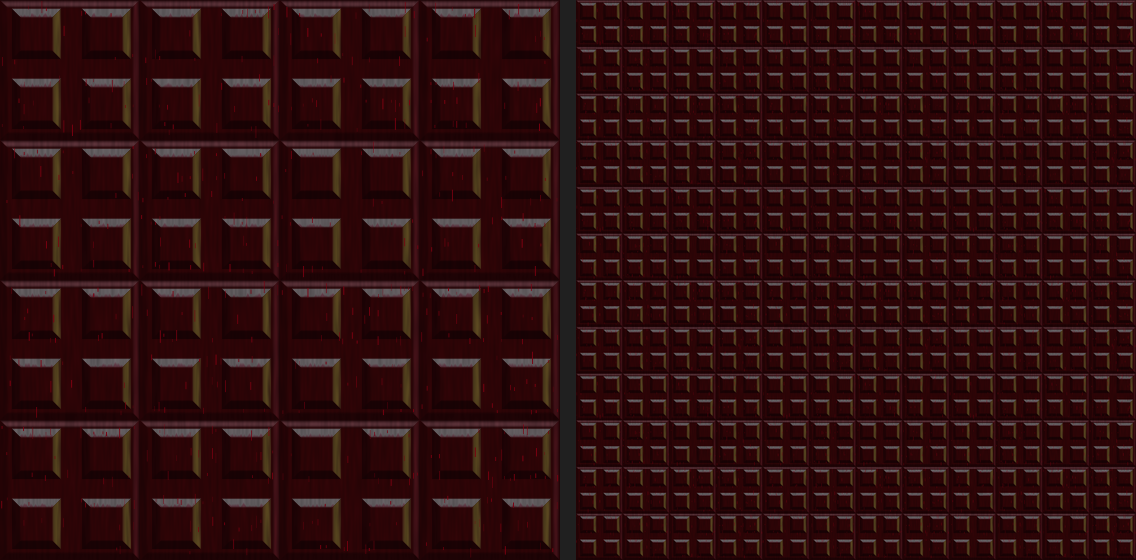
Left: one tile. Right: repeated 3 by 3.
This pattern is drawn by a Shadertoy shader. Its source:

```glsl
// Dark lacquered panels with raised bevelled studs and fine vertical scratches.

const float PANELS = 4.0;               // panels across and down
const float STUDS = 8.0;                // studs across and down
const vec2 STUD_CENTRE = vec2(0.521, 0.516);
const vec2 STUD_HALF = vec2(0.350, 0.360);
const float STUD_BEVEL = 0.128;         // in stud cells
const float RIM_BEVEL = 0.060;          // in panels
const vec2 GRAIN_CELLS = vec2(192.0, 18.0);
const float GRAIN_DEPTH = 0.22;
const vec2 SCRATCH_CELLS = vec2(128.0, 24.0);
const float SCRATCH_CHANCE = 0.17;

const vec3 BASE = vec3(0.172, 0.016, 0.024);
const vec3 SHADOW = vec3(0.095, 0.008, 0.016);
const vec3 SILVER = vec3(0.375, 0.355, 0.365);
const vec3 MAUVE = vec3(0.340, 0.200, 0.245);
const vec3 OLIVE = vec3(0.320, 0.255, 0.115);
const vec3 OLIVE_EDGE = vec3(0.235, 0.130, 0.080);
const vec3 RIM_LIGHT = vec3(0.330, 0.180, 0.205);
const vec3 RIM_SIDE = vec3(0.255, 0.065, 0.090);
const vec3 SCRATCH = vec3(0.480, 0.000, 0.060);

vec3 hash3(vec2 p) {
    vec3 q = fract(p.xyx * vec3(0.1031, 0.1030, 0.0973));
    q += dot(q, q.yxz + 33.33);
    return fract((q.xxy + q.yzz) * q.zyx);
}

float cornerSlope(vec2 cell, vec2 offset, vec2 period) {
    float angle = 6.28319 * hash3(mod(cell, period) + 7.0).x;
    return dot(vec2(cos(angle), sin(angle)), offset);
}

// Gradient noise that wraps after a whole number of cells
float gradientNoise(vec2 p, vec2 period) {
    vec2 i = floor(p), f = fract(p), e = vec2(1.0, 0.0);
    vec2 u = f * f * f * (f * (f * 6.0 - 15.0) + 10.0);
    float low = mix(cornerSlope(i, f, period), cornerSlope(i + e, f - e, period), u.x);
    float high = mix(cornerSlope(i + e.yx, f - e.yx, period),
                     cornerSlope(i + 1.0, f - 1.0, period), u.x);
    return mix(low, high, u.y);
}

// Distance inwards from the top, right, bottom and left sides
vec4 sideDistances(vec2 p, vec2 halfSize) {
    return vec4(halfSize.yx - p.yx, halfSize.yx + p.yx);
}

// Coverage of the four mitred bevel faces
vec4 bevelFaces(vec4 d, float width, float soft, float aa) {
    vec4 others = min(min(d.yzwx, d.zwxy), d.wxyz);
    float nearest = min(d.x, others.x);
    float inside = smoothstep(-aa, aa, nearest);
    vec4 mitre = smoothstep(-aa, aa, others - d);
    return inside * mitre * (1.0 - smoothstep(width - soft, width + aa, d));
}

vec3 drawRim(vec3 col, vec2 uv, float pixel) {
    vec4 d = sideDistances(fract(uv * PANELS) - 0.5, vec2(0.5));
    vec4 face = bevelFaces(d, RIM_BEVEL, 0.02, 0.7 * PANELS * pixel);
    vec4 ridge = sin(3.14159 * clamp(d / RIM_BEVEL, 0.0, 1.0));
    col = mix(col, SHADOW, 0.75 * face.z + 0.5 * face.w);
    col = mix(col, mix(SHADOW, RIM_LIGHT, ridge.x), face.x);
    return mix(col, mix(SHADOW, RIM_SIDE, ridge.y), face.y);
}

vec3 drawStud(vec3 col, vec2 uv, float grain, float pixel) {
    vec4 d = sideDistances(fract(uv * STUDS) - STUD_CENTRE, STUD_HALF);
    vec4 face = bevelFaces(d, STUD_BEVEL, 0.025, 0.7 * STUDS * pixel);
    vec4 depth = clamp(d / STUD_BEVEL, 0.0, 1.0);

    // Shaded left and bottom faces
    col = mix(col, SHADOW, face.z + face.w * (0.9 - 0.35 * depth.w));

    // Streaked silver top face, turning mauve towards the inner edge
    vec3 top = mix(SILVER, MAUVE, smoothstep(0.60, 1.0, depth.x + 0.55 * grain));
    col = mix(col, top, face.x);

    // Olive right face with a bright ridge
    float ridge = sin(3.14159 * clamp(depth.y + 0.25 * grain, 0.0, 1.0));
    return mix(col, mix(OLIVE_EDGE, OLIVE, ridge), face.y);
}

// Short vertical scratches, one at most in each cell
float scratches(vec2 uv, float pixel) {
    vec2 p = uv * SCRATCH_CELLS;
    vec2 cell = mod(floor(p), SCRATCH_CELLS);
    vec3 place = hash3(cell + 31.0), look = hash3(cell + 173.0);
    vec2 offset = abs(fract(p) - mix(vec2(0.3), vec2(0.7), place.xy));
    vec2 aa = 0.5 * SCRATCH_CELLS * pixel;
    vec2 size = vec2(0.12, mix(0.06, 0.27, look.x * look.x));
    vec2 cover = 1.0 - smoothstep(size - aa, size + aa, offset);
    return cover.x * cover.y * step(place.z, SCRATCH_CHANCE) * mix(0.25, 0.95, look.y);
}

void mainImage(out vec4 fragColor, in vec2 fragCoord) {
    vec2 uv = fragCoord / iResolution.xy;
    float pixel = 1.0 / min(iResolution.x, iResolution.y);
    float grain = gradientNoise(uv * GRAIN_CELLS, GRAIN_CELLS);

    vec3 col = drawRim(BASE, uv, pixel);
    col = drawStud(col, uv, grain, pixel);
    col *= 1.0 + GRAIN_DEPTH * grain;
    col = mix(col, SCRATCH, scratches(uv, pixel));
    fragColor = vec4(col, 1.0);
}
```
